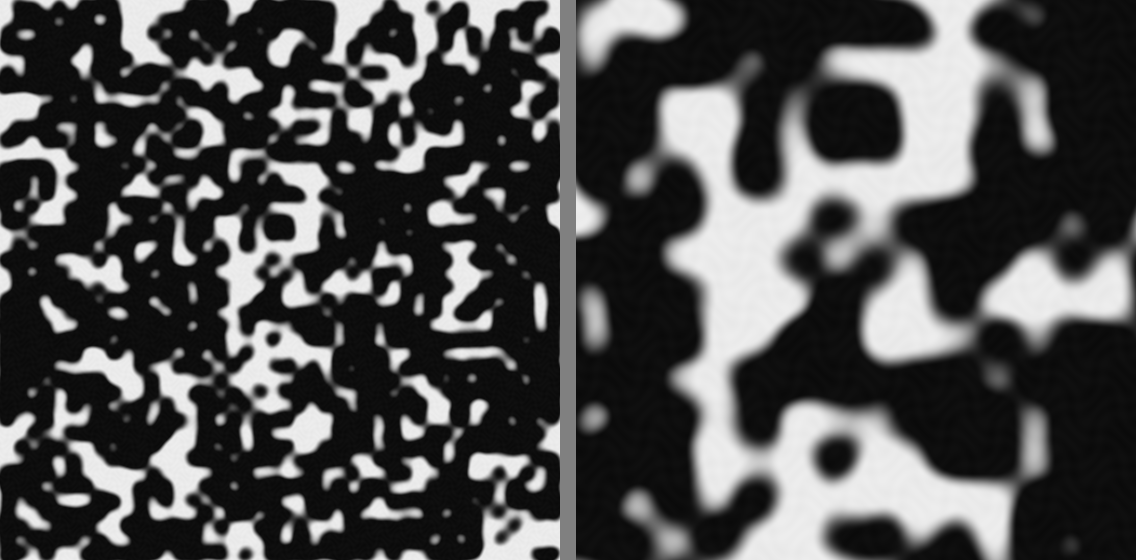
Left: the whole. Right: its middle third, enlarged.
This texture is drawn by a WebGL 1 fragment shader. Its source:

```glsl
precision highp float;
// Rounded black clumps on white paper, cut by branching pale channels.
// Jittered grid points are randomly ink or paper; their gaussian-weighted
// average is pushed through a soft threshold.

uniform vec2 u_resolution;

vec2 hash2(vec2 p) {
  vec3 q = fract(p.xyx * vec3(0.1031, 0.1030, 0.0973));
  q += dot(q, q.yzx + 33.33);
  return fract((q.xx + q.yz) * q.zy);
}

// Local average of paper (1) against ink (0) at p, with p in cells.
float paperField(vec2 p, float cells) {
  vec2 home = floor(p);
  float paper = 0.0;
  float total = 0.0;
  for (int j = -2; j <= 2; j++) {
    for (int i = -2; i <= 2; i++) {
      vec2 cell = home + vec2(float(i), float(j));
      vec2 center = cell + 0.5 + 0.45 * (hash2(cell + 13.0) - 0.5);
      vec2 offset = p - center;
      float weight = exp(-2.0 * dot(offset, offset));
      // Everything beyond the canvas is paper, so the rim stays paler.
      vec2 inside = step(vec2(0.0), cell) * step(cell, vec2(cells - 1.0));
      float ink = step(0.41, hash2(cell + 71.0).x) * inside.x * inside.y;
      paper += weight * (1.0 - ink);
      total += weight;
    }
  }
  return paper / total;
}

// Faint cloudy mottling from layered sines.
float mottle(vec2 p) {
  float a = sin(p.x * 310.0 + 2.0 * sin(p.y * 170.0));
  float b = sin(p.y * 370.0 + 2.0 * sin(p.x * 210.0));
  return a * b;
}

void main() {
  vec2 uv = gl_FragCoord.xy / u_resolution;
  float cells = 42.0;
  float paper = smoothstep(0.42, 0.82, paperField(uv * cells, cells));
  float shade = mix(0.05, 0.92, paper) + 0.01 * mottle(uv);
  gl_FragColor = vec4(vec3(shade), 1.0);
}
```
